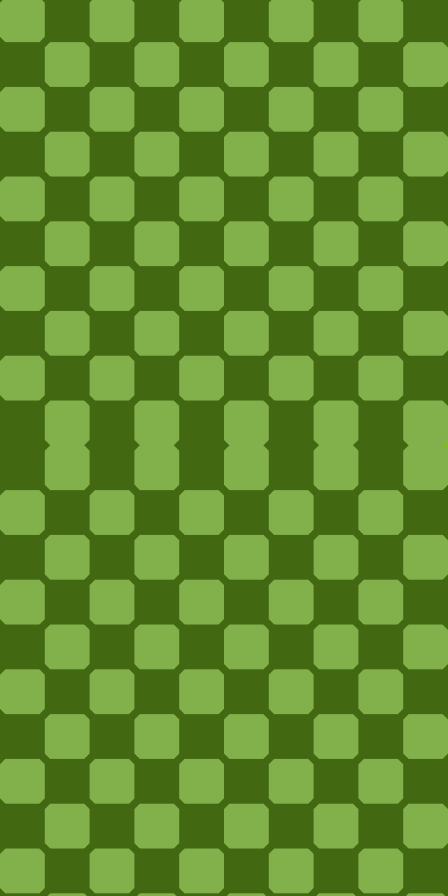
This pattern is drawn by a Shadertoy shader. Its source:

```glsl
// Draws a green checkerboard with clipped corners, mirrored about its middle row line.

// Distance from each coordinate to its nearest grid line
vec2 gridDistance(vec2 p) {
    return abs(p - round(p));
}

void mainImage(out vec4 fragColor, in vec2 fragCoord) {
    // Ten cells span the width; the fold line sits just above mid-height
    float pixel = 10.0 / iResolution.x;
    vec2 p = vec2(fragCoord.x, fragCoord.y - 0.5 * iResolution.y) * pixel;
    p.y = abs(p.y - 0.06);

    // Checker cells, with no edge along the fold so its two rows join
    vec2 cell = floor(p);
    float side = mod(cell.x + cell.y, 2.0) * 2.0 - 1.0;
    float edge = min(gridDistance(p).x, abs(p.y - max(round(p.y), 1.0)));
    float light = clamp(0.5 + side * edge / pixel, 0.0, 1.0);

    // Dark diamonds on the grid crossings clip the corners
    vec2 g = gridDistance(p);
    float diamondDistance = (g.x + g.y - 0.12) * 0.7071;
    float diamond = clamp(0.5 - diamondDistance / pixel, 0.0, 1.0);

    vec3 darkGreen = vec3(0.26, 0.41, 0.07);
    vec3 color = mix(darkGreen, vec3(0.51, 0.69, 0.29), light);

    // The crossing at the right end of the fold is a brighter green
    float accent = step(9.5, p.x) * step(p.y, 0.5);
    color = mix(color, mix(darkGreen, vec3(0.50, 0.72, 0.18), accent), diamond);

    fragColor = vec4(color, 1.0);
}
```
